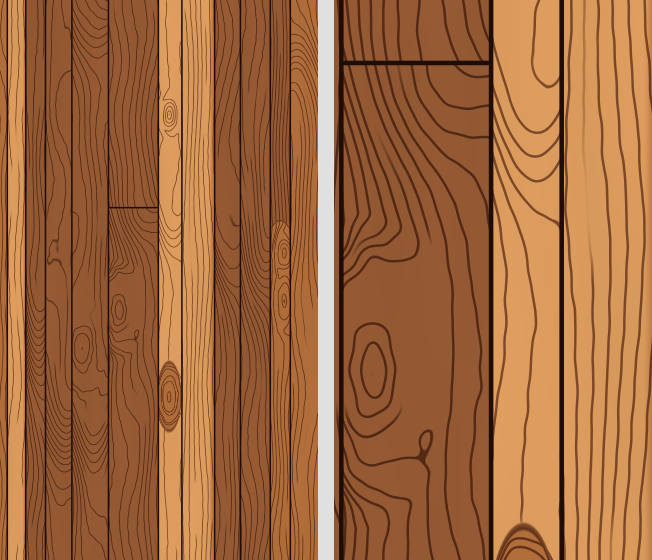
Left: the whole. Right: its middle third, enlarged.
Reproduce this texture procedurally as a Shadertoy shader.

```glsl
// Cartoon wooden planks with inked grain, cathedral curves and knots.

// Lengths are in canvas widths.
const float SEAM_HALF = 0.0024;
const float GRAIN_HALF = 0.0013;
const float WARP = 3.4;          // sideways wander of the grain, in lines
const float JAG = 0.13;          // small hand-drawn wobble, in lines
const float BEND_DENSITY = 42.0; // lines per unit height in cathedral curves
const float KNOT_RINGS = 4.0;
const float JOINT_Y = 1.108;
const int JOINT_PLANK = 5;
const int ARCH_PLANK = 10;
const float ARCH_Y = 1.067;

const vec3 BROWN = vec3(0.58, 0.35, 0.20);
const vec3 ORANGE = vec3(0.69, 0.43, 0.23);
const vec3 LIGHT = vec3(0.86, 0.61, 0.365);
const vec3 SEAM = vec3(0.12, 0.05, 0.02);
const vec3 INK_TINT = vec3(0.56, 0.46, 0.42);

const int PLANKS = 12;
const float EDGES[13] = float[](-0.02, 0.023, 0.081, 0.143, 0.226, 0.341,
    0.498, 0.572, 0.675, 0.756, 0.850, 0.913, 1.01);
const float DENSITY[12] = float[](55.0, 50.0, 60.0, 36.0, 32.0, 50.0,
    26.0, 62.0, 48.0, 66.0, 70.0, 55.0);
const int TONE[12] = int[](1, 2, 0, 0, 0, 0, 2, 2, 0, 0, 0, 1);

// Knots: centre, radii.
const vec4 KNOTS[6] = vec4[](
    vec4(0.373, 0.786, 0.045, 0.10), vec4(0.258, 0.664, 0.045, 0.10),
    vec4(0.532, 1.401, 0.026, 0.05), vec4(0.532, 0.514, 0.028, 0.065),
    vec4(0.894, 0.963, 0.026, 0.06), vec4(0.894, 0.813, 0.026, 0.08));
const int PATCH_KNOT = 3;
const vec2 PATCH_RADII = vec2(0.037, 0.108);

// Cathedral curves: x, centre height, half height, rise at the plank sides.
const vec4 BENDS[9] = vec4[](
    vec4(0.11, 0.62, 0.17, 0.06), vec4(0.18, 0.33, 0.19, 0.05),
    vec4(0.28, 0.33, 0.13, 0.07), vec4(0.28, 1.60, 0.10, 0.07),
    vec4(0.42, 1.03, 0.07, 0.05), vec4(0.53, 1.00, 0.06, 0.05),
    vec4(0.71, 0.90, 0.10, 0.05), vec4(0.80, 0.87, 0.12, 0.06),
    vec4(0.96, 1.60, 0.12, -0.06));

vec2 gradientAt(vec2 cell) {
    float a = 6.2832 * fract(sin(dot(cell, vec2(127.1, 311.7))) * 43758.5);
    return vec2(cos(a), sin(a));
}

float gradientNoise(vec2 p) {
    vec2 i = floor(p), f = p - i;
    vec2 u = f * f * f * (f * (f * 6.0 - 15.0) + 10.0);
    vec2 e = vec2(1.0, 0.0);
    float low = mix(dot(gradientAt(i), f), dot(gradientAt(i + e), f - e), u.x);
    float high = mix(dot(gradientAt(i + e.yx), f - e.yx),
                     dot(gradientAt(i + 1.0), f - 1.0), u.x);
    return mix(low, high, u.y);
}

int plankAt(float x) {
    int id = 0;
    for (int i = 1; i < PLANKS; i++) id += x > EDGES[i] ? 1 : 0;
    return id;
}

// Position across a plank, -1 at its left side and 1 at its right.
float across(float x, int id) {
    return 2.0 * (x - EDGES[id]) / (EDGES[id + 1] - EDGES[id]) - 1.0;
}

// Height field whose whole-number contours are the grain lines.
float grainField(vec2 p, int id, float seed) {
    float s = across(p.x, id);
    float warp = WARP * (TONE[id] == 2 ? 0.45 : 1.0);
    float f = DENSITY[id] * (p.x - EDGES[id]) + 0.4;
    f += warp * gradientNoise(vec2(p.x * 9.0 + seed * 17.3, p.y * 2.7));
    f += JAG * gradientNoise(p * vec2(45.0, 32.0) + seed);
    for (int i = 0; i < 9; i++) {
        vec4 b = BENDS[i];
        if (plankAt(b.x) == id)
            f += BEND_DENSITY * b.z * tanh((p.y - b.y - b.w * s * s) / b.z);
    }
    for (int i = 0; i < 6; i++) {
        vec4 k = KNOTS[i];
        if (plankAt(k.x) != id) continue;
        float r = length((p - k.xy) / k.zw) + 0.16 * gradientNoise(p * 30.0);
        f = mix(f, KNOT_RINGS * r, 1.0 - smoothstep(0.7, 1.7, r));
    }
    return f;
}

float stroke(float d, float halfWidth, float px) {
    return clamp((halfWidth - abs(d)) / px + 0.5, 0.0, 1.0);
}

void mainImage(out vec4 fragColor, in vec2 fragCoord) {
    float px = 1.0 / iResolution.x;
    vec2 p = fragCoord * px;
    int id = plankAt(p.x);
    float s = across(p.x, id);
    float seed = float(id) + (id == JOINT_PLANK ? 20.0 * step(JOINT_Y, p.y) : 0.0);

    // Board tone, with a darker strip beside the pale boards' right seams
    vec3 wood = TONE[id] == 0 ? BROWN : TONE[id] == 1 ? ORANGE : LIGHT;
    if (TONE[id] == 2 && id != plankAt(KNOTS[PATCH_KNOT].x))
        wood = mix(wood, ORANGE, 0.8 * smoothstep(0.65, 0.9, s));

    // Orange patches: an oval round one knot and an arched lower board
    float patchEdge = 1.0;
    if (id == plankAt(KNOTS[PATCH_KNOT].x))
        patchEdge = (length((p - KNOTS[PATCH_KNOT].xy) / PATCH_RADII) - 1.0) * PATCH_RADII.x;
    if (id == ARCH_PLANK)
        patchEdge = (p.y - ARCH_Y + 0.03 * s * s) * 0.7;
    wood = mix(wood, ORANGE, clamp(0.5 - patchEdge / px, 0.0, 1.0));
    wood *= 1.0 + 0.05 * gradientNoise(vec2(p.x * 14.0, p.y * 2.0) + seed);

    // Grain lines of even width, broken here and there
    const float STEP = 0.0012;
    float f = grainField(p, id, seed);
    vec2 slope = vec2(grainField(p + vec2(STEP, 0.0), id, seed),
                      grainField(p + vec2(0.0, STEP), id, seed)) - f;
    float line = floor(f + 0.5);
    float ink = stroke((f - line) / max(length(slope) / STEP, 14.0), GRAIN_HALF, px);
    ink *= smoothstep(-0.32, -0.22, gradientNoise(vec2(line * 7.31 + seed, p.y * 3.0)));
    ink = max(ink, stroke(patchEdge, GRAIN_HALF, px));
    vec3 color = mix(wood, wood * INK_TINT, ink);

    // Seams between boards and the butt joint
    float seam = min(p.x - EDGES[id], EDGES[id + 1] - p.x);
    if (id == JOINT_PLANK) seam = min(seam, abs(p.y - JOINT_Y));
    color = mix(color, SEAM, stroke(seam, SEAM_HALF, px));
    fragColor = vec4(color, 1.0);
}
```
